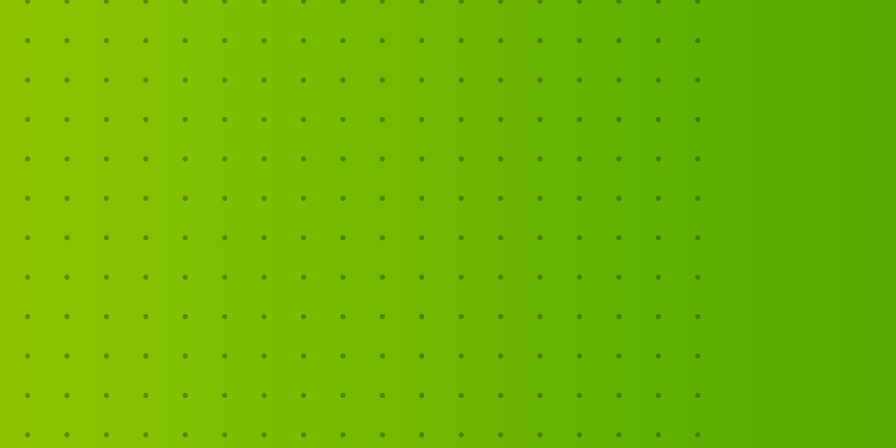
Reproduce this background procedurally as a Shadertoy shader.

```glsl
// Lime to leaf green horizontal gradient with a grid of small dark dots.

// Coverage of the dot grid at p, in units of canvas height.
float dotGrid(vec2 p, float pixel) {
    const float spacing = 0.088;
    vec2 cell = (p - vec2(0.0615, 0.0293)) / spacing;
    vec2 index = round(cell);
    float edge = length(cell - index) * spacing - 0.0058;
    float coverage = clamp(0.5 - edge / pixel, 0.0, 1.0);
    // Eighteen columns; the right side stays plain.
    return coverage * step(-0.5, index.x) * step(index.x, 17.5);
}

void mainImage(out vec4 fragColor, in vec2 fragCoord) {
    vec2 p = fragCoord / iResolution.y;
    float across = fragCoord.x / iResolution.x;

    // Background gradient, slightly flatter towards both sides
    float blend = mix(across, smoothstep(0.0, 1.0, across), 0.25);
    vec3 lime = vec3(0.543, 0.768, 0.0);
    vec3 leaf = vec3(0.330, 0.666, 0.012);
    vec3 color = mix(lime, leaf, blend);

    // Translucent dark dots
    color *= 1.0 - 0.28 * dotGrid(p, 1.0 / iResolution.y);

    fragColor = vec4(color, 1.0);
}
```
